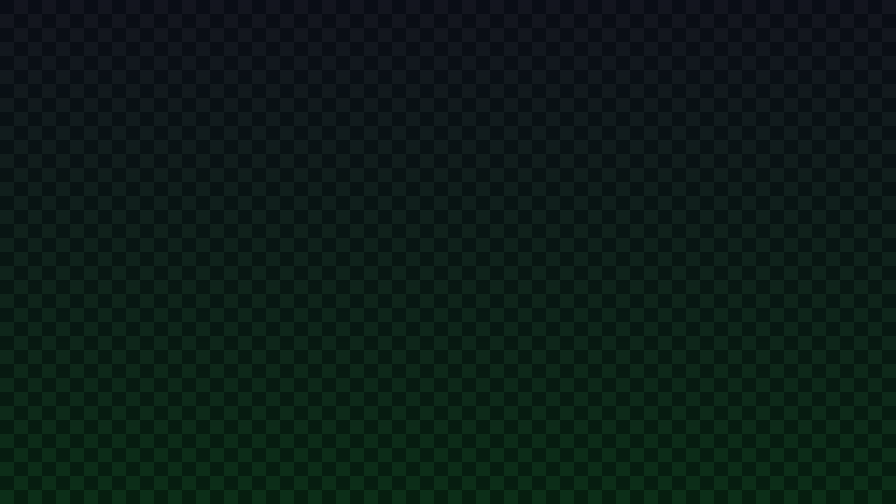
Give the GLSL for this pattern, as a Shadertoy shader.

```glsl
const float ROWS = 36.0;

// Square wave: +1 on even cells, -1 on odd cells, softened over one pixel
float alternate(float x, float pixel) {
    float side = 1.0 - 2.0 * mod(floor(x), 2.0);
    float edgeDistance = 0.5 - abs(fract(x) - 0.5);
    return side * clamp(edgeDistance / (0.5 * pixel), 0.0, 1.0);
}

// 1 on light squares, 0 on dark ones; the lower left square is light
float checker(vec2 cell, float pixel) {
    return 0.5 + 0.5 * alternate(cell.x, pixel) * alternate(cell.y, pixel);
}

vec3 verticalGradient(vec3 bottom, vec3 top, float height) {
    return mix(bottom, top, height);
}

void mainImage(out vec4 fragColor, in vec2 fragCoord) {
    float height = fragCoord.y / iResolution.y;
    float pixel = ROWS / iResolution.y;
    vec2 cell = fragCoord * pixel;

    // Green floor fading into a blue-black top
    vec3 darkSquare = verticalGradient(vec3(0.022, 0.118, 0.060), vec3(0.040, 0.050, 0.085), height);
    vec3 lightSquare = verticalGradient(vec3(0.045, 0.182, 0.092), vec3(0.075, 0.082, 0.120), height);

    vec3 color = mix(darkSquare, lightSquare, checker(cell, pixel));
    fragColor = vec4(color, 1.0);
}
```
